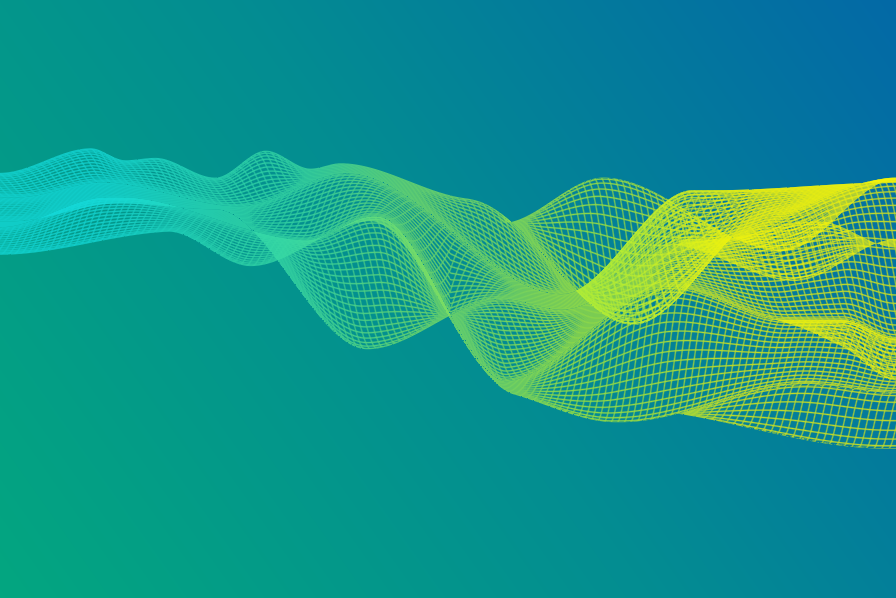
Give the GLSL for this background, as a Shadertoy shader.

```glsl
// Flowing ribbons of fine wire mesh, cyan to yellow, over a green-blue gradient.
// Space: the canvas is 100 units high, x runs right and y runs up.

const float PI = 3.14159;
const float WIRE_WIDTH = 0.22;

// Smooth step of height h between a and b; chains of these form the curves.
float ramp(float x, float a, float b, float h) {
    return h * smoothstep(a, b, x);
}

// Guide curves
float crestCurve(float x) {
    return 71.1 + ramp(x, 0., 15.2, 4.1) + ramp(x, 15.2, 21., -2.) + ramp(x, 21., 26., .4)
        + ramp(x, 26., 36., -3.3) + ramp(x, 36., 44.5, 4.5) + ramp(x, 44.5, 52., -3.)
        + ramp(x, 52., 57., .9) + ramp(x, 57., 80., -6.) + ramp(x, 78., 106., -21.)
        + ramp(x, 106., 130., 19.) + ramp(x, 130., 150., 5.6);
}

float valleyCurve(float x) {
    return 67. + ramp(x, 3., 17., 2.5) + ramp(x, 17., 40., -4.) + ramp(x, 40., 58., 5.5)
        + ramp(x, 58., 94., -20.2) + ramp(x, 94., 116., 17.4) + ramp(x, 120., 150., 1.3);
}

float droopCurve(float x) {
    return 63. + ramp(x, 2., 20., 3.) + ramp(x, 20., 36., -1.) + ramp(x, 36., 61.5, -23.4)
        + ramp(x, 61.5, 84., 8.4) + ramp(x, 84., 94., -1.8) + ramp(x, 94., 116., 11.)
        + ramp(x, 116., 150., 11.);
}

float keelCurve(float x) {
    return 57.4 + ramp(x, 0., 30., 3.9) + ramp(x, 28., 42., -5.8) + ramp(x, 42., 62., 7.5)
        + ramp(x, 62., 86., -28.) + ramp(x, 80., 103., -5.6) + ramp(x, 104., 135., 6.4)
        + ramp(x, 135., 150., -1.5);
}

float foldCurve(float x) {
    return 62. + ramp(x, 0., 18., 5.) + ramp(x, 20., 52., -7.2) + ramp(x, 51., 62.5, 4.)
        + ramp(x, 63., 85., -27.6) + ramp(x, 84., 112., 15.8) + ramp(x, 112., 132., -5.5)
        + ramp(x, 141., 150., -3.1);
}

float ridgeCurve(float x) {
    return 62.7 + ramp(x, 84., 101., 7.6) + ramp(x, 101., 131., -12.3) + ramp(x, 131., 150., 12.);
}

// Coverage of lines at whole values of v; tight spacing fades to its mean.
float wires(float v, float pixel) {
    float density = max(length(vec2(dFdx(v), dFdy(v))) / pixel, 0.001);
    float dist = abs(fract(v - 0.5) - 0.5) / density;
    float line = min(1., WIRE_WIDTH / pixel) * clamp(1. - dist / max(pixel, WIRE_WIDTH), 0., 1.);
    float mean = min(density * WIRE_WIDTH, 0.85);
    return mix(line, mean, smoothstep(0.35, 0.75, density * pixel));
}

// Mesh stretched between heights a and b, with rows gathered at both edges.
float sheet(vec2 p, float a, float b, float startX, float rows, float cols, float slant, float pixel) {
    float low = min(a, b);
    float high = max(a, b);
    float t = clamp((p.y - low) / max(high - low, 0.05), 0., 1.);
    float v = mix(t, acos(1. - 2. * t) / PI, 0.8);
    float along = wires(v * rows, pixel);
    float across = wires((p.x + slant * v) * cols, pixel);
    float inside = clamp(min(p.y - low, high - p.y) / pixel + 0.5, 0., 1.);
    return 0.8 * inside * smoothstep(startX - 1., startX + 2., p.x)
        * (1. - (1. - along) * (1. - 0.8 * across));
}

// Layers one coverage over another.
float over(float base, float layer) {
    return base + (1. - base) * layer;
}

vec3 backdrop(vec2 uv) {
    vec3 green = vec3(.01, .65, .50);
    vec3 teal = vec3(.01, .55, .57);
    vec3 blue = vec3(.01, .41, .65);
    float s = dot(uv, vec2(.68, .32));
    return s < 0.5 ? mix(green, teal, s * 2.) : mix(teal, blue, s * 2. - 1.);
}

vec3 wireColor(float x) {
    vec3 c = mix(vec3(.08, .86, .86), vec3(.22, .86, .65), smoothstep(12., 48., x));
    c = mix(c, vec3(.50, .88, .38), smoothstep(45., 75., x));
    c = mix(c, vec3(.70, .93, .20), smoothstep(75., 100., x));
    return mix(c, vec3(.95, .95, .04), smoothstep(98., 128., x));
}

void mainImage(out vec4 fragColor, in vec2 fragCoord) {
    vec2 uv = fragCoord / iResolution.xy;
    vec2 p = uv * vec2(150., 100.);
    float pixel = 100. / iResolution.y;
    float x = p.x;

    float crest = crestCurve(x);
    float valley = valleyCurve(x);
    float droop = droopCurve(x);
    float keel = keelCurve(x);
    float fold = foldCurve(x);
    float ridge = ridgeCurve(x);
    float hem = 31.6 + ramp(x, 104., 148., -6.6);
    float lobe = 59. + ramp(x, 112., 133., -6.) + ramp(x, 133., 150., 7.);
    float shoulder = 60. + ramp(x, 120., 136., 3.) + ramp(x, 137., 150., -4.4);
    float cuff = fold + ramp(x, 128., 150., -7.);

    // Mesh layers, back to front
    float mesh = sheet(p, ridge, crest, 84., 18., .9, 5., pixel);
    mesh = over(mesh, sheet(p, droop, fold, -5., 24., .95, 7., pixel));
    mesh = over(mesh, sheet(p, valley, max(droop, fold), -5., 18., .9, -6., pixel));
    mesh = over(mesh, sheet(p, crest, valley, -5., 16., .9, 5., pixel));
    mesh = over(mesh, sheet(p, fold, keel, -5., 18., .9, -4., pixel));
    mesh = over(mesh, sheet(p, lobe, shoulder, 113., 15., .9, 3., pixel));
    mesh = over(mesh, sheet(p, keel, hem, 113., 8., .8, -3., pixel));
    mesh = over(mesh, sheet(p, fold, cuff, 129., 12., .9, 4., pixel));

    fragColor = vec4(mix(backdrop(uv), wireColor(x), mesh), 1.);
}
```
